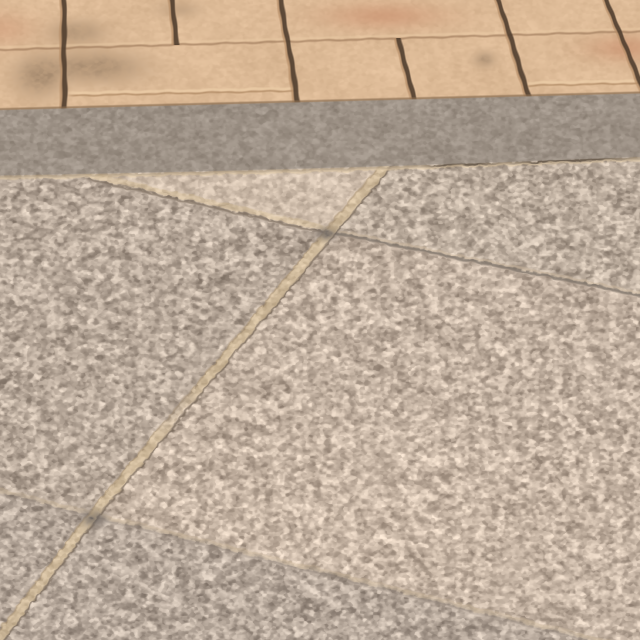
Give the GLSL for this texture, as a three.js fragment shader.

```glsl
// Sunlit paving: a band of tan bricks, a grey kerb and speckled granite slabs.
// Oblique joint lines are distances to sloped lines; the stone grain is soft
// cellular noise at two scales, and layered sines add wear and broad mottling.
varying vec2 vUv;

vec2 hash2(vec2 p) {
  return fract(sin(vec2(dot(p, vec2(127.1, 311.7)), dot(p, vec2(269.5, 183.3)))) * 43758.5);
}

// Cellular noise: cell values blended by closeness to their scattered centres.
float grains(vec2 p) {
  vec2 cell = floor(p);
  float sum = 0.0, total = 0.0;
  for (int j = -1; j <= 1; j++) {
    for (int i = -1; i <= 1; i++) {
      vec2 id = cell + vec2(float(i), float(j));
      vec2 away = id + hash2(id) - p;
      float weight = exp(-5.0 * dot(away, away));
      sum += weight * hash2(id + 41.0).x;
      total += weight;
    }
  }
  return sum / total;
}

float mottle(vec2 p) {
  return (sin(p.x * 13.0 + 2.0 * sin(p.y * 17.0)) + sin(p.y * 23.0 - p.x * 9.0 + 1.5)
        + sin(p.x * 41.0 + p.y * 31.0 + 2.0 * sin(p.x * 27.0))) / 3.0;
}

float stroke(float d, float halfWidth) {
  return 1.0 - smoothstep(halfWidth - 0.0018, halfWidth + 0.0018, abs(d));
}

float above(float d) { return smoothstep(-0.0015, 0.0015, d); }

float blob(vec2 p, vec2 centre, vec2 size) {
  vec2 q = (p - centre) / size;
  return exp(-dot(q, q));
}

vec3 bricks(vec2 p, float edge, float speckle, float wear) {
  vec3 col = vec3(0.865, 0.73, 0.59) + 0.07 * speckle + 0.015 * mottle(p * 1.7);
  float rowD = p.y - 0.922 - 0.029 * p.x;
  float upper = step(0.0, rowD);

  // Seams fan out towards the viewer; each row has one double-length brick.
  float fan = 1.0 + 0.47 * (1.0 - p.y);
  float column = ((p.x - 0.09) / fan - 0.010) / 0.1696;
  float seam = floor(column + 0.5);
  float present = 1.0 - step(abs(seam - mix(1.0, 3.0, upper)), 0.5);
  float seamD = (column - seam) * 0.1696 + wear * 0.0012;

  // Soft stains: grey on the left, rust further right.
  float soot = blob(p, vec2(0.15, 0.895), vec2(0.07, 0.024)) + blob(p, vec2(0.06, 0.88), vec2(0.035, 0.03))
             + 0.8 * blob(p, vec2(0.12, 0.95), vec2(0.04, 0.018)) + 0.8 * blob(p, vec2(0.757, 0.907), vec2(0.016, 0.012))
             + 0.5 * blob(p, vec2(0.28, 0.985), vec2(0.03, 0.012));
  float rust = blob(p, vec2(0.60, 0.975), vec2(0.09, 0.02)) + blob(p, vec2(0.98, 0.925), vec2(0.06, 0.02))
             + 0.7 * blob(p, vec2(0.0, 0.955), vec2(0.05, 0.025));
  col = mix(col, vec3(0.58, 0.48, 0.38), min(soot, 1.0) * (0.60 + 0.5 * speckle));
  col = mix(col, vec3(0.78, 0.54, 0.41), 0.55 * min(rust, 1.0));

  // Front lip of the nearer bricks, then row joint, seams and lower shadow.
  float lip = (smoothstep(0.10, 0.12, p.x) - smoothstep(0.455, 0.47, p.x) + smoothstep(0.82, 0.83, p.x));
  float lipD = p.y - edge - 0.024 + 0.004 * p.x + wear * 0.001;
  col = mix(col, vec3(0.93, 0.81, 0.66), 0.7 * lip * stroke(lipD, 0.002));
  col = mix(col, vec3(0.64, 0.49, 0.34), 0.6 * lip * stroke(lipD + 0.004, 0.0013));
  col = mix(col, vec3(0.93, 0.81, 0.66), 0.4 * stroke(rowD - 0.004, 0.002));
  col = mix(col, vec3(0.60, 0.46, 0.34), 0.6 * stroke(rowD + wear * 0.001, 0.0016));
  col = mix(col, vec3(0.71, 0.55, 0.40), 0.7 * present * stroke(seamD + 0.004, 0.003));
  col = mix(col, vec3(0.31, 0.24, 0.18), 0.9 * present * stroke(seamD, 0.0036));
  return mix(col, vec3(0.53, 0.42, 0.31), 0.7 * stroke(p.y - edge, 0.003));
}

vec3 granite(vec2 p, float kerbFoot, float speckle, float wear) {
  // Signed distances to the long diagonal and the two crossing joints.
  float rough = wear * 0.001 + speckle * 0.005;
  float rise = p.y - 0.193;
  float diagonal = (p.x - 0.143 - rise * (rise > 0.0 ? 0.838 : 0.76)) * 0.77 + rough;
  float along = p.x - 0.514;
  float far = p.y - 0.638 + along * (along < 0.0 ? 0.226 : 0.204) + rough;
  float near = p.y - 0.234 + 0.25 * p.x + rough;
  float right = above(diagonal), beyond = above(far), front = 1.0 - above(near);

  // Each slab has its own tint.
  vec3 col = mix(vec3(0.725, 0.665, 0.608), vec3(0.762, 0.695, 0.632), right);
  col = mix(col, mix(vec3(0.81, 0.74, 0.67), vec3(0.742, 0.682, 0.622), right), beyond);
  col = mix(col, vec3(0.712, 0.656, 0.605), front);
  col += vec3(0.028, 0.024, 0.02) * blob(p, vec2(0.62, 0.2), vec2(0.4, 0.16)) * (1.0 - front);
  col += 0.010 * mottle(p) + speckle * vec3(0.47, 0.46, 0.44) * (1.0 - 0.35 * beyond * (1.0 - right));

  // Far joint: a cream wedge on the left, a thin grey crack on the right.
  vec3 cream = vec3(0.82, 0.735, 0.61) + 0.20 * speckle;
  float leftPart = smoothstep(0.12, 0.15, p.x) * (1.0 - right);
  col = mix(col, cream, 0.75 * leftPart * stroke(far - 0.004, 0.0045));
  col = mix(col, vec3(0.48, 0.42, 0.36), 0.65 * leftPart * stroke(far + 0.003, 0.0018));
  col = mix(col, vec3(0.79, 0.71, 0.61), 0.55 * right * stroke(far - 0.004, 0.0022));
  col = mix(col, vec3(0.49, 0.45, 0.41), 0.75 * right * stroke(far, 0.0022));

  // Near joint: pale and worn.
  col = mix(col, vec3(0.79, 0.71, 0.60), (0.45 + 0.15 * wear) * stroke(near, 0.0036));
  col = mix(col, vec3(0.52, 0.47, 0.43), 0.3 * stroke(near + 0.005, 0.0015));

  // Raised diagonal mortar, faded where it is worn away.
  float worn = blob(p, vec2(0.28, 0.355), vec2(0.04, 0.03));
  col = mix(col, vec3(0.44, 0.38, 0.32), 0.65 * stroke(diagonal - 0.008, 0.002));
  col = mix(col, cream, (0.92 - 0.55 * worn) * stroke(diagonal, 0.0072 - 0.002 * worn));
  col = mix(col, vec3(0.62, 0.53, 0.41), 0.5 * stroke(diagonal + 0.007, 0.0012));
  float crossing = blob(p, vec2(0.511, 0.635), vec2(0.016, 0.01)) + blob(p, vec2(0.147, 0.19), vec2(0.018, 0.012));
  col = mix(col, vec3(0.43, 0.40, 0.38), min(crossing, 1.0) * (0.75 + speckle));

  // Crumbling mortar and dark gaps at the foot of the kerb.
  float foot = p.y - kerbFoot + 0.003 + rough;
  col = mix(col, cream, 0.7 * stroke(foot, 0.0032));
  float gap = blob(p, vec2(0.72, p.y), vec2(0.04, 1.0)) + blob(p, vec2(0.89, p.y), vec2(0.07, 1.0)) + 0.2;
  return mix(col, vec3(0.36, 0.31, 0.26), min(gap, 0.85) * stroke(foot - 0.002, 0.0022));
}

void main() {
  vec2 p = vUv;
  float speckle = 0.55 * grains(p * vec2(108.0, 140.0)) + 0.45 * grains(p * vec2(190.0, 235.0) + 37.0) - 0.5;
  float wear = sin(p.x * 83.0 + p.y * 61.0) * 0.6 + sin(p.x * 197.0 - p.y * 143.0) * 0.4;
  float brickEdge = 0.828 + 0.026 * p.x;
  float kerbFoot = 0.726 + 0.016 * p.x + 0.013 * p.x * p.x;

  vec3 kerb = vec3(0.615, 0.57, 0.525) + 0.17 * speckle + 0.010 * mottle(p * vec2(1.0, 2.0));
  vec3 col = mix(granite(p, kerbFoot, speckle, wear), kerb, above(p.y - kerbFoot));
  col = mix(col, bricks(p, brickEdge, speckle, wear), above(p.y - brickEdge));
  gl_FragColor = vec4(col, 1.0);
}
```
